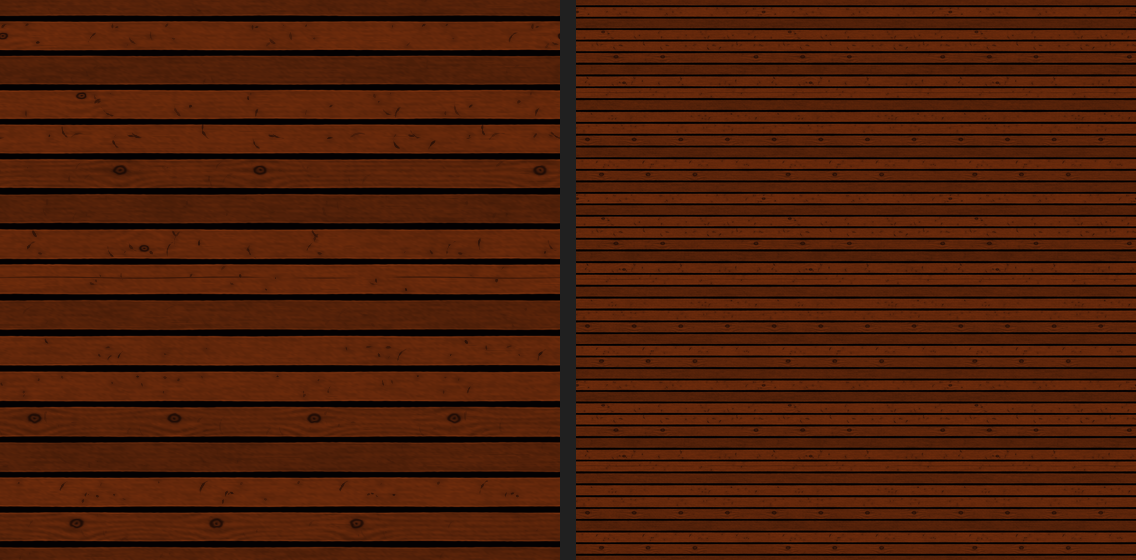
Left, the tile; right, the same tile 3 across and 3 down.
Reproduce this texture procedurally as a WebGL 1 fragment shader.

```glsl
precision highp float;
// Stained timber cladding: sixteen horizontal boards with grain, knots and dark gaps.
uniform vec2 u_resolution;

const float TAU = 6.2831853;

float hash(vec2 p) {
  return fract(sin(dot(p, vec2(127.1, 311.7))) * 43758.5);
}

// Value noise that wraps after a whole number of cells
float noise(vec2 p, vec2 period) {
  vec2 i = floor(p), f = fract(p);
  f = f * f * (3.0 - 2.0 * f);
  vec2 a = mod(i, period), b = mod(i + 1.0, period);
  return mix(mix(hash(a), hash(vec2(b.x, a.y)), f.x),
             mix(hash(vec2(a.x, b.y)), hash(b), f.x), f.y);
}

// Darkness of a ringed knot centred on the origin
float knot(vec2 p) {
  float r = length(p * vec2(0.8, 1.15));
  float rings = 0.5 + 0.5 * cos(r * 52.0);
  return smoothstep(0.21, 0.15, r) * (0.15 + 0.5 * rings) + 0.15 * exp(-r * r * 18.0);
}

// Darkness of the small specks, splits and branch scars in one board section
float scars(vec2 p, float row, float cell, float rough) {
  float dark = 0.0;
  for (int i = 0; i < 10; i++) {
    float n = float(i);
    vec2 seed = vec2(row + 17.0 * n, 3.0);
    vec2 centre = vec2(3.2 * hash(seed) - 1.6, 0.17 + 0.66 * hash(seed + 5.0));
    float angle = 3.1 * hash(seed + 9.0);
    vec2 size = vec2(mix(0.05, 0.22, pow(hash(seed + 13.0), 2.0)), 0.035);
    vec2 q = p - centre;
    q = vec2(cos(angle) * q.x + sin(angle) * q.y, cos(angle) * q.y - sin(angle) * q.x);
    q.y += 1.5 * q.x * q.x;
    float d = length(q / size) + 1.2 * (rough - 0.5);
    float present = step(0.42, hash(vec2(cell * 7.0 + n, row + 40.0)));
    float strength = present * mix(0.25, 0.65, hash(seed + 21.0));
    dark = max(dark, strength * smoothstep(1.3, 0.2, d));
    dark = max(dark, 0.13 * present * exp(-dot(q, q) * 60.0));
  }
  return dark;
}

void main() {
  vec2 uv = gl_FragCoord.xy / u_resolution;

  // Boards, spaced slightly unevenly
  float v = uv.y * 16.0 - 0.488 - 0.05 * cos(TAU * (uv.y - 0.65));
  float row = mod(floor(v), 16.0);
  float f = fract(v);

  // Board kinds: large knots, plain, or lively with scars
  float kind = mod(row, 7.0);
  float knotty = (row < 0.5 || abs(kind - 3.0) < 0.5) ? 1.0 : 0.0;
  float plain = (row > 14.5 || abs(kind - 2.0) < 0.5 || abs(kind - 6.0) < 0.5) ? 1.0 : 0.0;

  // Four sections along each board, measured in board heights
  float along = uv.x * 4.0 + hash(vec2(row, 71.0));
  float cell = mod(floor(along), 4.0);
  vec2 p = vec2(4.0 * fract(along) - 2.0, f);

  // Grain layers
  float streak = noise(vec2(uv.x * 32.0, v * 14.0), vec2(32.0, 224.0));
  float fibre = noise(vec2(uv.x * 192.0 + v * 12.0, v * 18.0), vec2(192.0, 288.0));
  float rough = noise(vec2(uv.x * 160.0, v * 12.0), vec2(160.0, 192.0));
  float patches = noise(vec2(uv.x * 10.0, v * 2.0), vec2(10.0, 32.0));

  // Growth lines parting around a knot
  float hasKnot = step(mix(0.88, 0.33, knotty), hash(vec2(cell + 3.0, row + 11.0))) * (1.0 - plain);
  vec2 k = p - vec2(0.0, mix(0.35 + 0.4 * hash(vec2(row, 8.0)), 0.6, knotty));
  float bend = hasKnot * exp(-1.5 * k.x * k.x);
  float wander = noise(vec2(uv.x * 12.0, v * 3.0), vec2(12.0, 48.0));
  float lines = sin(k.y * (1.0 - 0.6 * bend) * 48.0 + 4.0 * wander + row);

  // Stain colour, from dull plain boards to warm lively ones
  float tone = mix(mix(1.1, 1.0, knotty), 0.91, plain) + 0.04 * (hash(vec2(row, 29.0)) - 0.5);
  tone += 0.09 * (patches - 0.5) + 0.12 * (streak - 0.5) + 0.12 * (fibre - 0.5);
  tone += lines * (0.018 + 0.03 * knotty + 0.06 * bend);
  tone -= 0.12 * smoothstep(0.72, 0.95, streak) * smoothstep(0.4, 0.8, patches);

  // Knots, scars and one long split
  float dark = scars(p, row, cell, rough) * (1.0 - 0.75 * max(plain, knotty * 0.9));
  dark = max(dark, hasKnot * knot((k + 0.03 * (rough - 0.5)) / mix(0.75, 1.0, knotty)));
  float split = abs(f - 0.55 - 0.015 * sin(TAU * uv.x * 3.0));
  float splitRow = 1.0 - step(0.5, abs(row - 7.0));
  dark = max(dark, 0.45 * splitRow * smoothstep(0.035, 0.0, split) * smoothstep(0.25, 0.7, wander));
  vec3 wood = vec3(0.355, 0.14, 0.038) * tone;
  wood = mix(wood, vec3(0.06, 0.02, 0.015), clamp(dark, 0.0, 0.9));

  // Worn pale arrises and the dark gap between boards
  float wobble = 0.006 * sin(TAU * uv.x * 3.0 + floor(mod(v + 0.5, 16.0)) * 2.0);
  float gapHalf = 0.082 + 0.012 * (hash(vec2(floor(mod(v + 0.5, 16.0)), 53.0)) - 0.5);
  float inset = min(f, 1.0 - f) - gapHalf - wobble - 0.008 * (rough - 0.5);
  float arris = smoothstep(0.0, 0.025, inset) * smoothstep(0.065, 0.03, inset);
  wood += vec3(0.07, 0.032, 0.012) * arris * (0.3 + 0.7 * streak);
  wood *= 1.0 - 0.1 * exp(-max(inset - 0.04, 0.0) * 25.0) * (1.0 - arris);
  float soft = max(0.022, 12.0 / u_resolution.y);
  vec3 color = mix(vec3(0.01, 0.002, 0.008), wood, smoothstep(-soft, soft, inset));

  gl_FragColor = vec4(color, 1.0);
}
```
